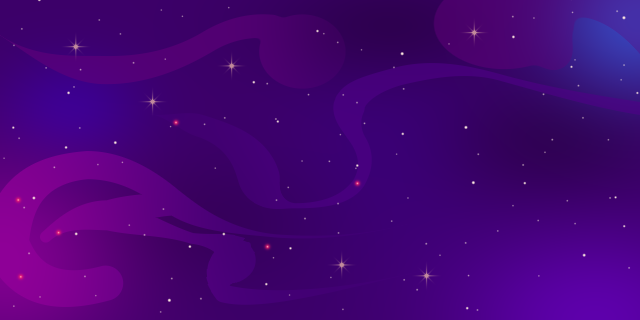
This background is drawn by a Shadertoy shader. Its source:

```glsl
// Lengths are hundredths of the canvas height.
const vec3 BASE = vec3(0.235, 0, 0.41);
const vec3 SHADE = vec3(0.175, 0, 0.3);
const vec3 INDIGO = vec3(0.22, 0, 0.6);
const vec3 VIOLET = vec3(0.38, 0, 0.7);
const vec3 AZURE = vec3(0.22, 0.28, 0.75);
const vec3 MAGENTA = vec3(0.59, 0, 0.61);
const vec3 PLUM = vec3(0.38, 0, 0.48);
const vec3 GRAPE = vec3(0.31, 0, 0.53);
const vec3 STARLIGHT = vec3(1, 0.92, 0.88);
const vec3 ROSE = vec3(1, 0.12, 0.42);
const vec3 SPARKLE = vec3(0.85, 0.64, 0.64);
const float REACH = 5.0;
const vec2 SPARKLES[6] = vec2[6](vec2(23.7, 85.4), vec2(72.4, 79.4),
  vec2(47.7, 68.2), vec2(148.2, 89.8), vec2(106.8, 17.2), vec2(133.3, 13.8));
const vec2 ROSES[6] = vec2[6](vec2(5.7, 37.5), vec2(18.3, 27.3),
  vec2(6.5, 13.5), vec2(83.6, 22.9), vec2(111.7, 42.7), vec2(55, 61.7));

// Brush position and half width, with the distance to its trail
struct Pen { vec2 p; vec3 at; float d; };

void curveTo(inout Pen pen, vec2 bend, vec3 end) {
  vec2 a = pen.at.xy - pen.p, u = 2.0 * (bend - pen.at.xy);
  vec2 v = pen.at.xy - 2.0 * bend + end.xy;
  float t = 0.0, nearest = 1e9;
  for (int i = 0; i <= 8; i++) {
    float s = float(i) / 8.0, dist = length(a + s * (u + s * v));
    if (dist < nearest) { nearest = dist; t = s; }
  }
  for (int i = 0; i < 3; i++) {
    vec2 slope = u + 2.0 * t * v;
    t = clamp(t - dot(a + t * (u + t * v), slope) / dot(slope, slope), 0.0, 1.0);
  }
  float width = mix(pen.at.z, end.z, smoothstep(0.0, 1.0, t));
  pen.d = min(pen.d, length(a + t * (u + t * v)) - width);
  pen.at = end;
}

float ellipse(vec2 d, vec2 radius) {
  return (length(d / radius) - 1.0) * min(radius.x, radius.y);
}

float smoothUnion(float a, float b, float k) {
  float h = max(k - abs(a - b), 0.0);
  return min(a, b) - h * h / k * 0.25;
}

float upperWave(vec2 p) {
  Pen s = Pen(p, vec3(0, 89, 0), 1e9);
  curveTo(s, vec2(16, 78.4), vec3(32.5, 78.1, 4.4));
  curveTo(s, vec2(49.5, 77.8), vec3(65, 87, 3.4));
  curveTo(s, vec2(74.5, 92.7), vec3(85, 91.7, 3.7));
  return smoothUnion(s.d, ellipse(p - vec2(94.5, 83.9), vec2(13.5, 11.6)), 2.0);
}

float cornerCloud(vec2 p) {
  float x = max(p.x - 179.7, 0.0);
  float wedge = max(94.8 - 0.0284 * x * x - p.y, 157.0 - p.x);
  float d = ellipse(p - vec2(157.5, 92.7), vec2(21.9, 14.3));
  d = smoothUnion(d, length(p - vec2(173, 84)) - 5.9, 3.0);
  return smoothUnion(d, wedge, 3.0);
}

float middleWave(vec2 p) {
  Pen s = Pen(p, vec3(200, 66.1, 2), 1e9);
  curveTo(s, vec2(179.7, 69.3), vec3(156.3, 75.8, 1));
  curveTo(s, vec2(141, 80), vec3(125, 76.3, 2.9));
  curveTo(s, vec2(110.2, 72.2), vec3(109.1, 66.7, 4.9));
  curveTo(s, vec2(108.3, 62), vec3(112.2, 55.7, 2.4));
  curveTo(s, vec2(115.8, 49.4), vec3(112.2, 43, 1.9));
  curveTo(s, vec2(107.3, 35.7), vec3(92.4, 35.7, 0.8));
  curveTo(s, vec2(84, 35.9), vec3(80.9, 44.5, 6.5));
  curveTo(s, vec2(77.5, 56), vec3(62.5, 60.7, 3.5));
  curveTo(s, vec2(55, 63), vec3(47, 64.3, 0));
  return s.d;
}

float lowerSwirl(vec2 p) {
  Pen s = Pen(p, vec3(33, 11.5, 5.5), 1e9);
  curveTo(s, vec2(9, 5), vec3(2, 24, 7));
  curveTo(s, vec2(4, 46.6), vec3(27.3, 48.4, 4.4));
  curveTo(s, vec2(40.4, 48.4), vec3(53.4, 37.5, 3.9));
  curveTo(s, vec2(65, 28.4), vec3(86, 26.3, 0.5));
  curveTo(s, vec2(107, 24.7), vec3(127.6, 30, 0));
  // Inner arm and its fork
  vec3 fork = vec3(34, 32.7, 4.7);
  s.at = vec3(14.3, 26, 1.8);
  curveTo(s, vec2(22, 33), fork);
  curveTo(s, vec2(44, 35.7), vec3(53.4, 36.2, 3.6));
  s.at = fork;
  curveTo(s, vec2(47, 29.7), vec3(60, 25.5, 1.7));
  curveTo(s, vec2(74.2, 24), vec3(73.4, 18.7, 6.5));
  curveTo(s, vec2(66.4, 12.8), vec3(69.8, 8.3, 2.8));
  curveTo(s, vec2(86, 4.2), vec3(132.8, 15.6, 0));
  return s.d;
}

float starField(vec2 p, float size, float radius, float aa) {
  vec3 h = fract(floor(p / size).xyx * vec3(0.1031, 0.103, 0.0973) + size * 0.37);
  h += dot(h, h.yxz + 33.33);
  h = fract((h.xxy + h.yzz) * h.zyx);
  float d = length((fract(p / size) - 0.1 - 0.8 * h.xy) * size);
  float r = radius * (0.6 + 0.4 * h.z);
  return step(fract(h.z * 17.0), 0.5) * smoothstep(r + aa, r - aa, d);
}

float sparkle(vec2 d) {
  float fade = max(1.0 - length(d) / REACH, 0.0);
  vec2 axes = d * d, diagonals = 0.5 * vec2(d.x + d.y, d.x - d.y);
  diagonals *= 2.0 * diagonals;
  float rays = exp(-22.0 * min(axes.x, axes.y));
  rays += 0.6 * fade * exp(-22.0 * min(diagonals.x, diagonals.y));
  return min(rays * fade * fade + exp(-3.0 * dot(d, d)), 1.0);
}

void glow(inout vec3 col, vec2 d, vec2 radius, vec3 tint, float strength) {
  d /= radius;
  col = mix(col, tint, strength * exp(-dot(d, d)));
}

void layer(inout vec3 col, vec3 tint, float d, float alpha) {
  col = mix(col, tint, alpha * clamp(0.5 - d, 0.0, 1.0));
}

void mainImage(out vec4 fragColor, in vec2 fragCoord) {
  float aa = 100.0 / iResolution.y;
  vec2 p = fragCoord * aa;
  // Soft colour fields
  vec3 col = BASE;
  glow(col, p - vec2(125, 56), vec2(35, 40), INDIGO, 0.3);
  glow(col, p - vec2(122, 92), vec2(40, 18), SHADE, 0.9);
  glow(col, p - vec2(174, 55), vec2(32, 22), SHADE, 0.9);
  glow(col, p - vec2(60, 30), vec2(35, 20), SHADE, 0.6);
  glow(col, p - vec2(22, 66), vec2(22, 16), INDIGO, 0.85);
  glow(col, p - vec2(186, 0), vec2(45, 30), VIOLET, 0.9);
  glow(col, p - vec2(200, 94), vec2(28, 24), AZURE, 0.95);
  glow(col, p - vec2(2, 18), vec2(38, 32), MAGENTA, 0.75);
  // Translucent waves
  vec4 fade = smoothstep(vec4(70, 150, 48, 50), vec4(110, 195, 105, 130), p.xxxx);
  layer(col, PLUM, upperWave(p) / aa, 0.6 - 0.4 * fade.x);
  layer(col, PLUM, cornerCloud(p) / aa, 0.5 - 0.2 * fade.y);
  layer(col, GRAPE, middleWave(p) / aa, 0.2 + 0.4 * fade.z);
  vec3 swirl = mix(MAGENTA, GRAPE, smoothstep(0.0, 85.0, p.x));
  layer(col, swirl, lowerSwirl(p) / aa, 0.65 - 0.5 * fade.w);
  // Stars and sparkles
  col = mix(col, STARLIGHT, 0.7 * starField(p, 11.0, 0.22, aa));
  col = mix(col, STARLIGHT, starField(p, 17.0, 0.42, aa));
  for (int i = 0; i < 6; i++) {
    glow(col, p - ROSES[i], vec2(0.75), ROSE, 0.9);
    glow(col, p - ROSES[i], vec2(0.27), STARLIGHT, 0.6);
    col = mix(col, SPARKLE, 0.85 * sparkle(p - SPARKLES[i]));
  }
  fragColor = vec4(col, 1);
}
```
